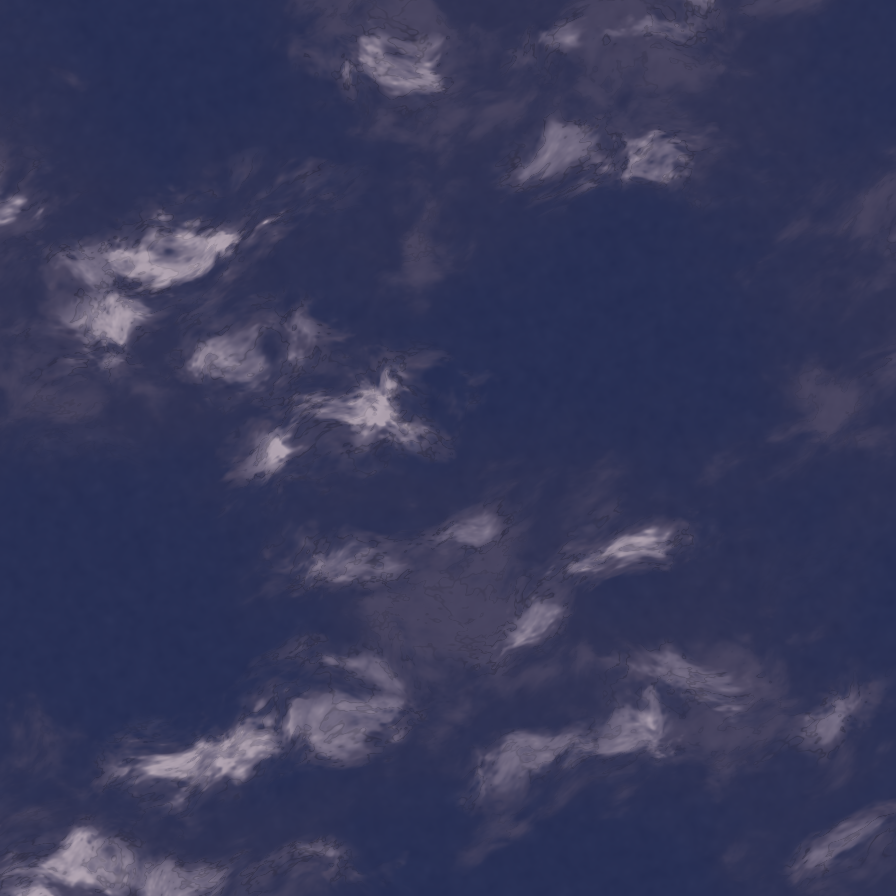
This texture is drawn by a WebGL 1 fragment shader. Its source:

```glsl
precision highp float;
uniform vec2 u_resolution;

const vec3 DEEP_BLUE = vec3(0.158, 0.188, 0.333);
const vec3 DUSK_BLUE = vec3(0.192, 0.203, 0.330);
const vec3 MAUVE_HAZE = vec3(0.295, 0.278, 0.385);
const vec3 CLOUD_GREY = vec3(0.400, 0.375, 0.475);
const vec3 CLOUD_PALE = vec3(0.675, 0.625, 0.680);

vec2 hash2(vec2 p) {
  vec3 q = fract(p.xyx * vec3(0.1031, 0.1030, 0.0973));
  q += dot(q, q.yzx + 33.33);
  return fract((q.xx + q.yz) * q.zy);
}

vec2 turn(vec2 p, float angle) {
  float c = cos(angle), s = sin(angle);
  return vec2(c * p.x + s * p.y, c * p.y - s * p.x);
}

// Cellular noise: one signed soft bump per jittered cell
float bumps(vec2 p) {
  vec2 base = floor(p);
  float sum = 0.0;
  for (int j = -1; j <= 1; j++) {
    for (int i = -1; i <= 1; i++) {
      vec2 cell = base + vec2(float(i), float(j));
      vec2 d = p - cell - hash2(cell);
      float weight = 2.0 * hash2(cell + 17.3).x - 1.0;
      sum += weight * exp(-4.0 * dot(d, d));
    }
  }
  return sum;
}

float layeredBumps(vec2 p, float gain) {
  float sum = 0.0, amp = 1.0;
  for (int i = 0; i < 4; i++) {
    sum += amp * bumps(p);
    p = turn(p, 0.35) * 2.03 + 11.7;
    amp *= gain;
  }
  return sum;
}

// Layered sines bend the coordinates into curls
vec2 swirl(vec2 p, float amp, float freq) {
  for (int i = 0; i < 4; i++) {
    p += amp * sin(freq * turn(p.yx, 0.9 * float(i)) + vec2(1.3, 4.1));
    freq *= 1.83;
    amp *= 0.55;
  }
  return p;
}

// Broad areas of cloudy (positive) and clear (negative) sky
float bank(vec2 p) {
  return cos(6.283 * (p.x - 0.64)) * cos(9.24 * (p.y - 0.3))
       + 0.22 * sin(9.0 * p.x - 5.0 * p.y);
}

// Scattered slanted clouds: x = body, y = soft surround
vec2 clouds(vec2 p, float fray) {
  vec2 grid = vec2(6.0, 9.0);
  vec2 base = floor(p * grid);
  vec2 cover = vec2(0.0);
  for (int j = -1; j <= 1; j++) {
    for (int i = -1; i <= 1; i++) {
      vec2 cell = base + vec2(float(i), float(j));
      vec2 seed = hash2(cell + 5.0);
      vec2 style = hash2(cell + 41.0);
      vec2 centre = (cell + 0.2 + 0.6 * seed) / grid;
      float present = smoothstep(-0.05, 0.3, bank(centre) + 0.6 * (style.x - 0.5));
      vec2 radius = mix(vec2(0.058, 0.023), vec2(0.104, 0.046), style.y * style.y);
      vec2 d = turn(p - centre, mix(0.0, 0.5, seed.y)) / radius;
      float depth = 1.0 - length(d) + fray;
      float shade = mix(0.42, 1.0, style.y * style.y);
      vec2 layer = vec2(shade * smoothstep(0.0, 0.85, depth),
                        smoothstep(-0.6, 0.3, depth));
      cover = max(cover, present * layer);
    }
  }
  return cover;
}

void main() {
  vec2 p = gl_FragCoord.xy / u_resolution;
  vec2 bent = swirl(p, 0.012, 19.0);
  vec2 slanted = turn(bent, 0.3);

  float fray = 0.62 * layeredBumps(slanted * vec2(17.0, 27.0), 0.64);
  float strands = layeredBumps(turn(bent, 0.5) * vec2(24.0, 42.0) + 7.0, 0.65);
  float drift = layeredBumps(slanted * vec2(6.0, 9.0) + 3.0, 0.65);
  float mottle = bumps(p * 75.0) + 0.7 * bumps(p * 140.0);
  vec2 cover = clouds(bent, clamp(fray, -0.6, 0.42));
  float area = bank(bent);

  // Clear sky
  float dusk = smoothstep(-0.8, 0.6, area + 0.4 * drift + 0.3 * (p.y - 0.5));
  vec3 color = mix(DEEP_BLUE, DUSK_BLUE, dusk);

  // Ragged veils in the cloudy areas and around each cloud
  float veil = smoothstep(0.15, 1.25, area + 0.9 * drift + 0.3 * strands);
  float surround = cover.y * (0.72 + 0.5 * strands);
  float haze = clamp(max(0.85 * veil, surround), 0.0, 1.0);
  color = mix(color, MAUVE_HAZE, haze);

  // Cloud bodies with streaked light
  float light = cover.x * (0.92 + 0.42 * strands);
  color = mix(color, CLOUD_GREY, smoothstep(0.02, 0.42, light));
  color = mix(color, CLOUD_PALE, smoothstep(0.32, 0.98, light));

  // Dark creases along the frayed edges, then fine mottling
  float crease = 1.0 - smoothstep(0.0, 0.15, abs(strands + 0.12));
  float edge = max(cover.y * (1.0 - 0.6 * cover.x), 0.5 * veil);
  color *= 1.0 - 0.19 * crease * edge;
  color += mottle * (0.007 + 0.010 * cover.y);
  gl_FragColor = vec4(color, 1.0);
}
```
